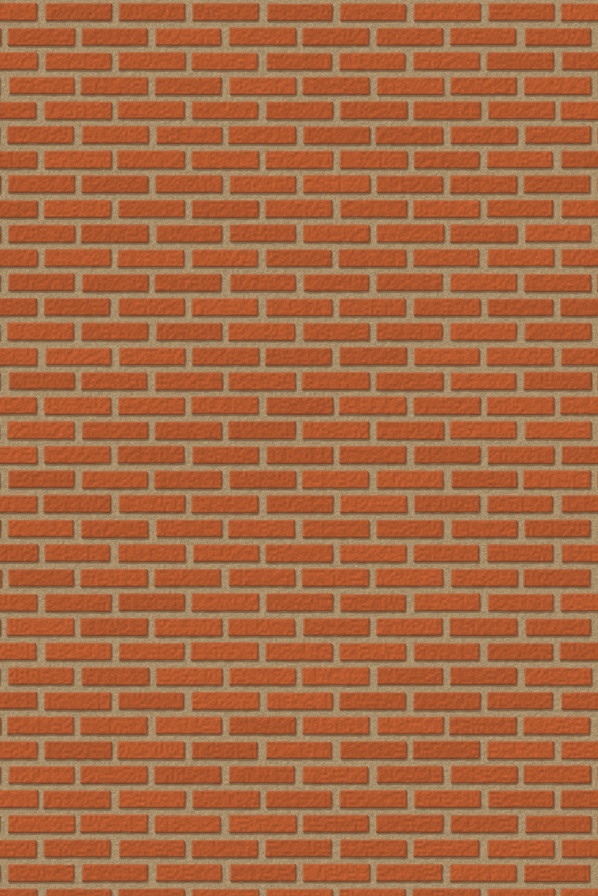
Write a Shadertoy shader that draws this texture.

```glsl
// Running-bond wall of rough orange-red bricks in sandy mortar, lit from the upper left.

float hash(vec2 p) {
    return fract(sin(dot(p, vec2(127.1, 311.7))) * 43758.5453);
}

float noise(vec2 p) {
    vec2 i = floor(p), f = fract(p);
    f = f * f * (3.0 - 2.0 * f);
    return mix(mix(hash(i), hash(i + vec2(1, 0)), f.x),
               mix(hash(i + vec2(0, 1)), hash(i + vec2(1, 1)), f.x), f.y);
}

float roundedBox(vec2 p, vec2 halfSize, float radius) {
    vec2 d = abs(p) - halfSize + radius;
    return length(max(d, 0.0)) + min(max(d.x, d.y), 0.0) - radius;
}

void mainImage(out vec4 fragColor, in vec2 fragCoord) {
    // Wall space: one unit per course, y pointing down from the top edge
    float courses = 36.42;
    float pixel = courses / iResolution.y;
    vec2 wall = vec2(fragCoord.x, iResolution.y - fragCoord.y) * pixel;
    wall.y += 0.016;

    // Bricks are three units long, every other course shifted by half
    float course = floor(wall.y);
    float along = wall.x - 1.66 + 1.5 * mod(course, 2.0);
    vec2 id = vec2(floor(along / 3.0), course);
    vec2 local = vec2(mod(along, 3.0) - 1.5, fract(wall.y) - 0.5);

    // Small irregularities of placement, size and outline
    local += (vec2(hash(id), hash(id + 17.3)) - 0.5) * vec2(0.07, 0.03);
    vec2 halfSize = vec2(1.355, 0.362) + (hash(id + 41.7) - 0.5) * vec2(0.05, 0.02);
    float wobble = (noise(wall * 5.0) - 0.5) * 0.035;
    float edge = roundedBox(local, halfSize, 0.09) + wobble;
    float cover = 1.0 - smoothstep(-0.5 * pixel, 0.5 * pixel, edge);

    // Fine grain and embossed relief
    float grain = hash(floor(wall * 18.0)) - 0.5;
    float relief = noise(wall * 9.0) - noise(wall * 9.0 + vec2(0.6, 0.7));

    // Sandy mortar with the shadow cast below and right of each brick
    vec3 mortar = vec3(0.66, 0.56, 0.42) * (1.0 + 0.12 * grain + 0.08 * relief);
    float shadow = 1.0 - smoothstep(-0.03, 0.06, roundedBox(local - vec2(0.03, 0.06), halfSize, 0.09) + wobble);
    mortar = mix(mortar, vec3(0.45, 0.35, 0.25), 0.8 * shadow);

    // Brick face with slight tint changes from one to the next
    vec3 brick = vec3(0.69, 0.34, 0.18) * (0.97 + 0.06 * hash(id + 5.9));
    brick *= 1.0 + 0.07 * grain + 0.15 * relief;

    // Light upper-left rim, dark lower-right rim
    vec2 rim = smoothstep(halfSize - 0.1, halfSize, abs(local)) * sign(local);
    float lit = max(max(-rim.x, -rim.y), 0.0);
    float dark = max(max(rim.x * 0.7, rim.y), 0.0);
    brick = mix(brick, vec3(0.75, 0.49, 0.34), 0.65 * lit * (1.0 - dark));
    brick = mix(brick, vec3(0.44, 0.25, 0.16), 0.85 * dark);

    fragColor = vec4(mix(mortar, brick, cover), 1.0);
}
```
